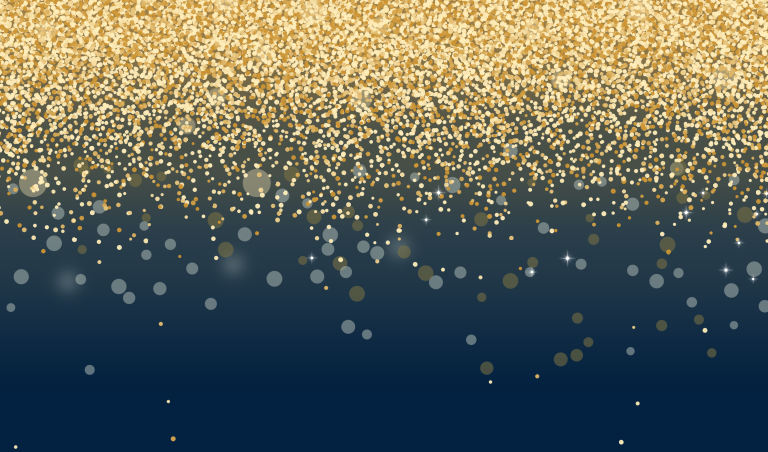
Write a WebGL 1 fragment shader that draws this background.

```glsl
precision highp float;
// Gold glitter falling from the top into a navy night, with soft bokeh discs and sparkles.

uniform vec2 u_resolution;

const vec3 NAVY = vec3(0.01, 0.13, 0.25);
const vec3 SLATE = vec3(0.16, 0.24, 0.29);
const vec3 MOSS = vec3(0.28, 0.31, 0.28);
const vec3 BRONZE = vec3(0.62, 0.50, 0.28);
const vec3 GOLD = vec3(0.80, 0.58, 0.20);
const vec3 CREAM = vec3(1.00, 0.93, 0.73);
const vec3 MIST = vec3(0.66, 0.71, 0.69);
const vec3 OLIVE = vec3(0.49, 0.45, 0.26);

// One randomly placed point in a cell of a rotated grid
struct Spot {
  vec2 offset;
  vec2 centre;
  vec3 rnd;
};

vec3 hash3(vec3 q) {
  q = fract(q * vec3(0.1031, 0.1030, 0.0973));
  q += dot(q, q.yxz + 33.33);
  return fract((q.xxy + q.yzz) * q.zyx);
}

Spot scatter(vec2 p, float size, float spread, float seed) {
  float angle = seed * 1.7;
  float c = cos(angle), s = sin(angle);
  mat2 turn = mat2(c, s, -s, c);
  vec2 cell = floor(turn * p / size);
  vec3 key = vec3(cell + 500.0, seed * 17.0 + 3.0);
  vec2 jitter = (hash3(key).xy - 0.5) * spread;
  vec2 centre = ((cell + 0.5 + jitter) * size) * turn;
  return Spot(p - centre, centre, hash3(key + 71.0));
}

float disc(vec2 offset, float radius, float blur) {
  return 1.0 - smoothstep(radius - blur, radius + blur, length(offset));
}

float glow(vec2 offset, float radius) {
  return exp(-dot(offset, offset) / (radius * radius));
}

// Bright core with four long and four short rays
float sparkle(vec2 d, float radius) {
  vec2 a = abs(d) / radius;
  vec2 b = abs(vec2(d.x + d.y, d.x - d.y)) / radius;
  float rays = exp(-a.x * 12.0 - a.y * 2.5) + exp(-a.y * 12.0 - a.x * 2.5);
  rays += 0.6 * (exp(-b.x * 11.0 - b.y * 3.0) + exp(-b.y * 11.0 - b.x * 3.0));
  return min(rays, 1.0) * (1.0 - smoothstep(0.5, 1.0, length(a)));
}

vec3 backdrop(float y) {
  vec3 col = mix(NAVY, SLATE, smoothstep(0.10, 0.50, y));
  col = mix(col, MOSS, smoothstep(0.45, 0.65, y));
  return mix(col, BRONZE, smoothstep(0.66, 0.98, y));
}

// Chance of a glitter grain, with a gently uneven lower fringe
float glitterDensity(vec2 c) {
  float fringe = 0.012 * sin(c.x * 7.4 + 1.2) + 0.008 * sin(c.x * 19.0);
  return pow(clamp((c.y + fringe - 0.38) / 0.53, 0.0, 1.0), 2.4);
}

void main() {
  vec2 p = gl_FragCoord.xy / u_resolution.y;
  float right = u_resolution.x / u_resolution.y;
  float pixel = 0.7 / u_resolution.y;
  vec3 col = backdrop(p.y);

  // Hazy glows rising in a row
  for (int i = 0; i < 3; i++) {
    vec2 centre = vec2(0.15, 0.377) + float(i) * vec2(0.366, 0.038);
    col = mix(col, MIST, 0.28 * glow(p - centre, 0.028));
  }

  // Translucent bokeh discs, thinning downwards
  for (int i = 0; i < 2; i++) {
    Spot s = scatter(p, 0.075, 0.44, float(i) + 20.0);
    float y = s.centre.y;
    float chance = 0.42 * smoothstep(0.06, 0.48, y) * (1.0 - smoothstep(0.58, 0.72, y));
    float shape = disc(s.offset, mix(0.009, 0.018, s.rnd.y), pixel);
    vec3 tint = mix(OLIVE, MIST, step(0.42, s.rnd.z));
    col = mix(col, tint, 0.55 * shape * step(s.rnd.x, chance));
  }

  // Dense layers of glitter grains
  for (int i = 0; i < 8; i++) {
    Spot s = scatter(p, 0.0165, 0.42, float(i) + 1.0);
    float shape = disc(s.offset, mix(0.0031, 0.0055, s.rnd.y), pixel);
    vec3 tint = mix(GOLD, CREAM, smoothstep(0.08, 0.72, s.rnd.z));
    col = mix(col, tint, 0.95 * shape * step(s.rnd.x, glitterDensity(s.centre)));
  }

  // Pale flakes over the glitter, and a larger pair at its fringe
  Spot flake = scatter(p, 0.12, 0.45, 31.0);
  float veil = disc(flake.offset, mix(0.018, 0.030, flake.rnd.y), 0.003);
  veil *= step(flake.rnd.x, 0.45 * smoothstep(0.62, 0.85, flake.centre.y));
  for (int i = 0; i < 2; i++) {
    vec2 centre = vec2(0.073 + 0.495 * float(i), 0.595);
    veil = max(veil, disc(p - centre, 0.031, pixel));
  }
  col = mix(col, CREAM, 0.36 * veil);

  // White sparkles, gathered near the right edge
  Spot star = scatter(p, 0.065, 0.25, 40.0);
  float band = smoothstep(0.32, 0.42, star.centre.y) * (1.0 - smoothstep(0.56, 0.68, star.centre.y));
  float chance = band * mix(0.07, 0.75, smoothstep(right - 0.2, right - 0.08, star.centre.x));
  float light = sparkle(star.offset, mix(0.014, 0.024, star.rnd.y));
  col = mix(col, vec3(1.0), light * step(star.rnd.x, chance));

  gl_FragColor = vec4(col, 1.0);
}
```
